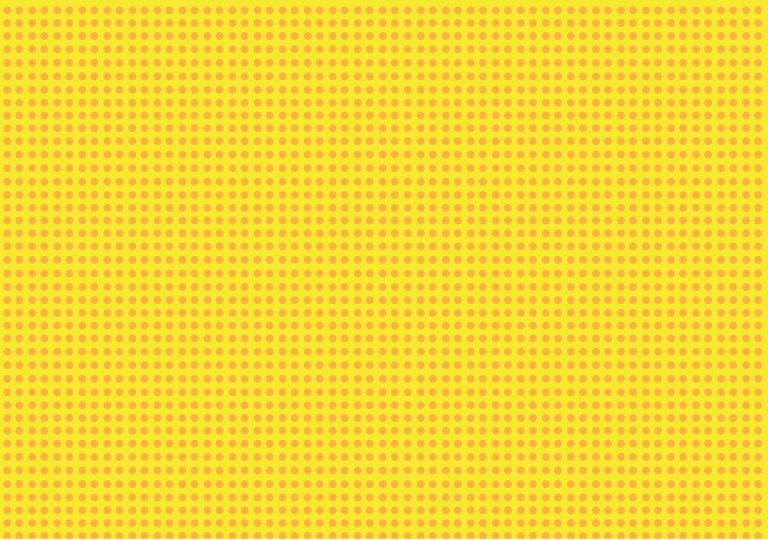
A Shadertoy shader for this pattern:

```glsl
// Rows of small orange dots on a flat yellow ground, 61 across by 41 down.
// Each point takes its nearest grid cell, whose centre is nudged slightly
// to give the uneven spacing, and a distance function draws the disc.

// Small shift of a dot from its even place in the grid.
vec2 spacingDrift(vec2 cell) {
    float column = mod(cell.x, 2.0) * 0.3 * sign(cell.x - 32.5);
    float row = 0.4 * cos(6.2832 * (cell.y - 6.0) / 7.75);
    return vec2(column, row);
}

float discDistance(vec2 p, float radius) {
    return length(p) - radius;
}

void mainImage(out vec4 fragColor, in vec2 fragCoord) {
    // Canvas of 512 by 360 units, measured from the top left
    vec2 p = fragCoord / iResolution.xy * vec2(512.0, 360.0);
    p.y = 360.0 - p.y;
    float pixel = 512.0 / iResolution.x;

    // Nearest dot, kept within the grid
    vec2 pitch = vec2(8.344, 8.767);
    vec2 firstDot = vec2(4.85, 6.85);
    vec2 cell = clamp(round((p - firstDot) / pitch), vec2(0.0), vec2(60.0, 40.0));
    vec2 centre = firstDot + cell * pitch + spacingDrift(cell);
    float dotEdge = discDistance(p - centre, 2.6);

    vec3 yellow = vec3(0.965, 0.912, 0.188);
    vec3 orange = vec3(0.982, 0.700, 0.250);
    float dotMask = 1.0 - smoothstep(-0.65 * pixel, 0.65 * pixel, dotEdge);
    vec3 colour = mix(yellow, orange, dotMask);

    // Thin pale margin along the bottom
    float margin = smoothstep(-0.5 * pixel, 0.5 * pixel, p.y - 359.2);
    colour = mix(colour, vec3(1.0, 0.99, 0.88), margin);

    fragColor = vec4(colour, 1.0);
}
```
